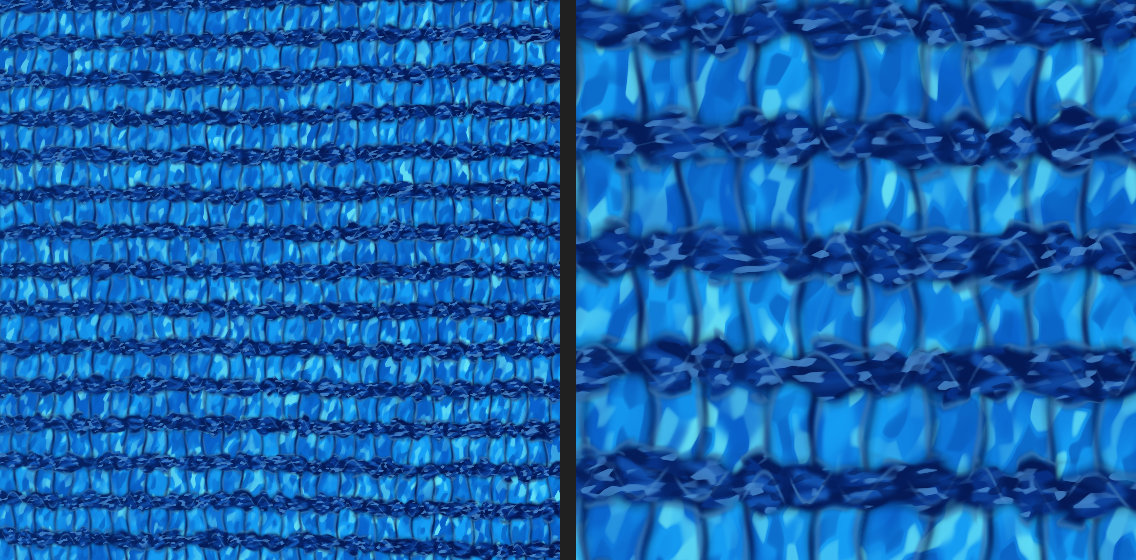
Left: the whole. Right: its middle third, enlarged.
Reproduce this texture procedurally as a WebGL 1 fragment shader.

```glsl
precision highp float;
// Blue knitted shade net: dark knotted bands over shiny slivers split by thin threads.
uniform vec2 u_resolution;

const float COLUMNS = 29.5;
const float CELL_ASPECT = 2.05;
const vec3 SHADOW = vec3(0.01, 0.08, 0.31);
const vec3 NAVY = vec3(0.02, 0.17, 0.50);
const vec3 STRAND = vec3(0.08, 0.36, 0.74);
const vec3 FILAMENT = vec3(0.24, 0.46, 0.69);
const vec3 SLIVER_DEEP = vec3(0.03, 0.38, 0.80);
const vec3 SLIVER_LIGHT = vec3(0.08, 0.63, 0.97);
const vec3 GLINT = vec3(0.42, 0.91, 0.97);

float hash(vec2 p) {
  vec3 q = fract(vec3(p.xyx) * 0.1031);
  q += dot(q, q.yzx + 33.33);
  return fract((q.x + q.y) * q.z);
}

// Smooth cellular noise: the random values of nearby points, blended by distance.
float patches(vec2 p) {
  vec2 cell = floor(p);
  vec2 sum = vec2(0.0);
  for (int j = -1; j <= 1; j++) {
    for (int i = -1; i <= 1; i++) {
      vec2 id = cell + vec2(float(i), float(j));
      vec2 d = p - id - vec2(hash(id), hash(id + 57.3));
      float weight = exp(-7.0 * dot(d, d));
      sum += weight * vec2(hash(id + 91.7), 1.0);
    }
  }
  return sum.x / sum.y;
}

float segment(vec2 p, vec2 a, vec2 b) {
  vec2 ab = b - a;
  return length(p - a - ab * clamp(dot(p - a, ab) / dot(ab, ab), 0.0, 1.0));
}

float line(float d, float width, float soft) {
  return 1.0 - smoothstep(max(width - soft, 0.0), width + soft, abs(d));
}

// Row coordinate: bands lie on integers and fan out slightly to the right.
float rowCoord(vec2 p) {
  float wave = 0.04 * sin(p.x * 9.0 + p.y * 5.0) + 0.025 * sin(p.x * 31.0 - p.y * 17.0);
  return (p.y - 0.516) / (0.0674 + 0.0039 * p.x) + wave;
}

// Shiny slivers between two bands, with uneven threads along their edges.
vec3 slivers(float col, float row, float soft) {
  float gap = floor(row);
  float v = row - gap;
  float x = col + 0.3 * hash(vec2(gap + 40.0, 3.0)) + 0.05 * sin(row * 7.0 + col * 1.3);
  float border = floor(x + 0.5);
  vec2 key = vec2(border, gap) + 40.0;
  float lean = (hash(key + 7.0) - 0.5) * (v - 0.5) * 0.4;
  float d = x - border - (hash(key) - 0.5) * 0.26 - lean;
  vec2 id = vec2(border - step(d, 0.0), gap) + 40.0;

  // Vertical creases and slanted foil glints
  float tone = 0.65 * patches(vec2(x * 2.4 - row * 0.8, row * 2.2) + 70.0) + 0.45 * hash(id + 11.0);
  vec3 color = mix(SLIVER_DEEP, SLIVER_LIGHT, smoothstep(0.15, 0.85, tone));
  float streak = patches(vec2(x * 4.0 - row * 2.2, row * 4.0 + x * 0.6) + 160.0);
  float shine = smoothstep(0.58, 0.92, streak) * (0.35 + 0.65 * hash(id + 23.0));
  color = mix(color, GLINT, shine);
  color = mix(color, SLIVER_DEEP * 0.92, 0.7 * smoothstep(0.42, 0.12, streak));
  color *= 0.82 + 0.18 * smoothstep(0.02, 0.2, abs(d));

  // Each dark thread fades along its length beside a pale filament
  float strength = (0.35 + 0.6 * hash(key + 31.0)) * (0.8 + 0.2 * sin(v * 9.0 + 6.0 * hash(key + 3.0)));
  float side = 0.11 * sin(v * 4.0 + 6.3 * hash(key + 17.0));
  color = mix(color, FILAMENT, 0.65 * line(d - side, 0.04, soft));
  return mix(color, SHADOW, strength * line(d, 0.045, soft));
}

// Chevron loops chained along a band; f is the height from the band centre.
vec3 knots(float x, float f, float band, float soft) {
  vec2 id = vec2(floor(x), band) + 40.0;
  vec2 q = vec2(fract(x) - 0.5, f * CELL_ASPECT + (hash(id) - 0.5) * 0.16);
  float tilt = (hash(id + 4.0) - 0.5) * 0.16;
  float upper = segment(q, vec2(-0.32, 0.25 + tilt), vec2(0.22, 0.05));
  float lower = segment(q, vec2(-0.30, -0.27), vec2(0.28, -0.09 + tilt));
  float body = 1.0 - smoothstep(0.02, 0.17, min(upper, lower));
  float grain = patches(vec2(x * 3.0 + abs(f) * 5.0, f * 10.0 + band * 19.0) + 300.0);
  vec3 color = mix(SHADOW, NAVY, smoothstep(0.25, 0.7, grain));
  color = mix(color, STRAND, body * (0.2 + 0.7 * hash(id + 13.0)));

  // Dark hollow between loops, then loose grey filaments and bright specks
  color = mix(color, SHADOW, 0.65 * smoothstep(0.26, 0.46, abs(q.x)));
  float bow = q.y - 0.32 * cos(q.x * 5.0 + hash(id + 6.0)) * (hash(id + 8.0) > 0.5 ? 1.0 : -1.0);
  float loose = line(bow, 0.035, soft) * smoothstep(0.5, 0.35, abs(q.x));
  color = mix(color, FILAMENT, loose * (0.25 + 0.6 * hash(id + 19.0)));
  float fleck = patches(vec2(x * 4.5 - f * 9.0, f * 17.0 + x * 0.8 + band * 23.0) + 500.0);
  color = mix(color, vec3(0.30, 0.56, 0.82), 0.8 * smoothstep(0.64, 0.92, fleck));
  return mix(color, SHADOW, 0.6 * smoothstep(0.36, 0.12, fleck));
}

void main() {
  vec2 p = gl_FragCoord.xy / u_resolution;
  float row = rowCoord(p);
  float col = p.x * COLUMNS + 0.12 * sin(p.y * 11.0);
  float band = floor(row + 0.5);
  float f = row - band;
  float soft = mix(0.07, 0.045, p.x);
  float x = col + hash(vec2(band + 40.0, 9.0)) + 0.14 * sin(col * 1.7 + band * 2.0);

  // Lumpy, frayed band outline with a shadow and stray fibres on the slivers
  float fray = patches(vec2(x * 2.6, row * 5.0) + 220.0) - 0.5;
  float bump = 0.035 * cos(6.2832 * (x - 0.45)) + 0.025 * sin(col * 2.6 + band * 4.0);
  float edge = abs(f) - 0.185 - bump - 0.13 * fray;
  vec3 net = slivers(col, row, soft);
  net *= 0.76 + 0.24 * smoothstep(0.0, 0.11, edge);
  float fibre = line(edge - 0.03, 0.02, 0.03) * smoothstep(0.4, 0.7, fray + 0.5);
  net = mix(net, FILAMENT, 0.65 * fibre);
  vec3 color = mix(knots(x, f, band, soft), net, smoothstep(-0.045, 0.045, edge));

  // The left side is flatter, the right side has deeper contrast
  color = mix(color, vec3(0.08, 0.40, 0.74), 0.16 * (1.0 - p.x));
  gl_FragColor = vec4(color, 1.0);
}
```
